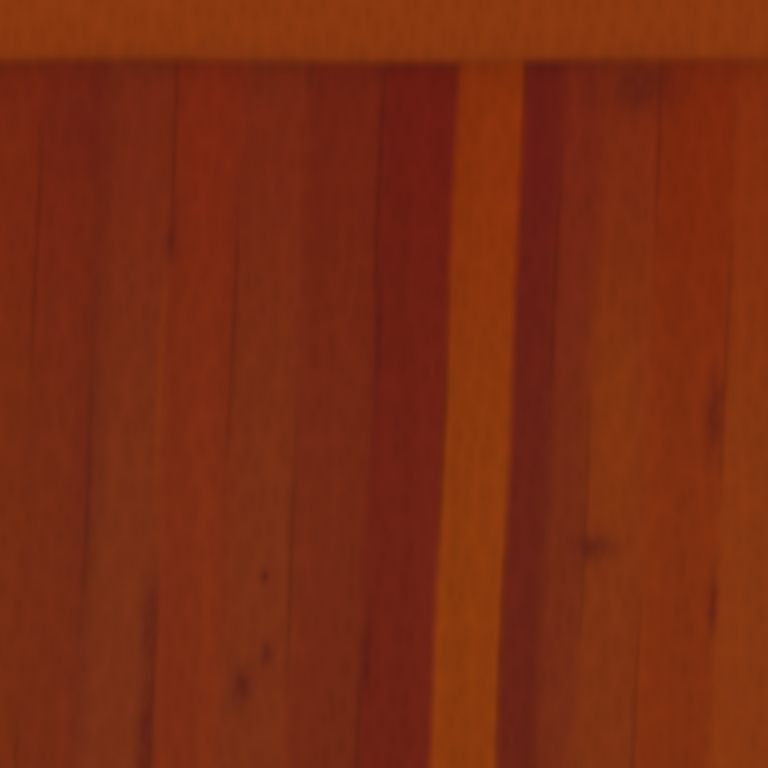
Write a WebGL 2 fragment shader that draws this texture.

```glsl
#version 300 es
precision highp float;

#define RAIL_Y 0.920
#define LEAN 0.041
#define EDGE_SOFT 0.008
#define GRAIN 0.024
#define MOTTLE 0.07
#define SEAM_DARK 0.09
#define STAIN_DARK 0.50
#define RAIL_COLOR vec3(0.545, 0.222, 0.065)
#define STAIN_COLOR vec3(0.32, 0.10, 0.09)
#define AMBER vec3(0.54, 0.22, 0.055)

uniform vec2 u_resolution;
out vec4 fragColor;

const int PLANKS = 13;
const int STAINS = 12;

// Left edge of each plank, measured where it meets the rail
const float plankEdge[PLANKS] = float[](
  -0.10, 0.058, 0.137, 0.232, 0.318, 0.406, 0.501,
  0.597, 0.684, 0.735, 0.786, 0.862, 0.961);

const vec3 plankColor[PLANKS] = vec3[](
  vec3(0.46, 0.168, 0.07), vec3(0.455, 0.163, 0.075), vec3(0.46, 0.178, 0.08),
  vec3(0.48, 0.170, 0.072), vec3(0.465, 0.178, 0.08), vec3(0.44, 0.155, 0.075),
  vec3(0.425, 0.128, 0.075), vec3(0.54, 0.215, 0.05), vec3(0.405, 0.128, 0.082),
  vec3(0.455, 0.165, 0.08), vec3(0.485, 0.188, 0.07), vec3(0.495, 0.178, 0.058),
  vec3(0.52, 0.205, 0.062));

// Stains and cracks: centre in xy, radii in zw
const vec4 stain[STAINS] = vec4[](
  vec4(0.195, 0.185, 0.010, 0.055), vec4(0.189, 0.03, 0.011, 0.12),
  vec4(0.315, 0.108, 0.015, 0.026), vec4(0.348, 0.147, 0.009, 0.016),
  vec4(0.345, 0.249, 0.006, 0.010), vec4(0.477, 0.147, 0.006, 0.050),
  vec4(0.493, 0.564, 0.005, 0.090), vec4(0.775, 0.286, 0.026, 0.018),
  vec4(0.928, 0.212, 0.006, 0.040), vec4(0.835, 0.885, 0.040, 0.030),
  vec4(0.223, 0.690, 0.007, 0.030), vec4(0.930, 0.460, 0.010, 0.050));

vec2 hash2(vec2 p) {
  vec3 q = fract(p.xyx * vec3(0.1031, 0.1030, 0.0973));
  q += dot(q, q.yzx + 33.33);
  return fract((q.xx + q.yz) * q.zy);
}

// Distance to the nearest scattered cell point
float cellular(vec2 p) {
  vec2 cell = floor(p), local = fract(p);
  float nearest = 2.0;
  for (int y = -1; y <= 1; y++)
    for (int x = -1; x <= 1; x++) {
      vec2 offset = vec2(x, y);
      vec2 d = offset + hash2(cell + offset) - local;
      nearest = min(nearest, dot(d, d));
    }
  return sqrt(nearest);
}

// Layered sines stretched along the boards
float grain(vec2 p) {
  float sum = 0.0, amp = 0.5, freq = 47.0;
  for (int i = 0; i < 4; i++) {
    sum += amp * sin(p.x * freq + 1.8 * sin(p.y * (3.0 + float(i)) + p.x * 19.0));
    freq *= 1.9;
    amp *= 0.6;
  }
  return sum;
}

float blob(vec2 p, vec2 centre, vec2 radius) {
  vec2 d = (p - centre) / radius;
  return exp(-dot(d, d));
}

vec3 planks(vec2 p) {
  float drop = RAIL_Y - p.y;
  float across = p.x + LEAN * drop + 0.001 * sin(p.y * 13.0 + p.x * 9.0);
  vec3 color = plankColor[0];
  float seam = 0.0;
  for (int i = 1; i < PLANKS; i++) {
    float d = across - plankEdge[i];
    float contrast = length(plankColor[i] - plankColor[i - 1]);
    float soft = EDGE_SOFT * (contrast > 0.09 ? 1.0 : 1.8);
    color = mix(color, plankColor[i], smoothstep(-soft, soft, d));

    // Seams come and go along their length
    float fade = smoothstep(-0.2, 0.9, sin(p.y * 8.0 + float(i) * 2.4));
    seam += fade * exp(-d * d / 1.6e-5);
  }
  color *= 1.0 - SEAM_DARK * seam;

  // Redder under the rail, browner towards the floor
  color *= mix(vec3(1.01, 1.06, 1.08), vec3(0.99, 0.88, 0.97), smoothstep(0.25, 0.9, p.y));

  // Amber patch, pale seam and purple shade along the boards
  vec2 board = vec2(across, p.y);
  color = mix(color, AMBER, 0.65 * blob(p, vec2(0.802, 0.45), vec2(0.035, 0.17)));
  color = mix(color, AMBER, 0.45 * blob(board, vec2(0.226, 0.50), vec2(0.005, 0.15)));
  color = mix(color, STAIN_COLOR, 0.18 * blob(board, vec2(0.137, 0.4), vec2(0.016, 0.5)));
  color = mix(color, STAIN_COLOR, 0.20 * blob(p, vec2(0.11, 0.83), vec2(0.05, 0.06)));

  // Stains follow the lean, with slightly ragged borders
  float ragged = 0.8 + 0.5 * cellular(p * vec2(90.0, 45.0));
  float dark = 0.0;
  for (int i = 0; i < STAINS; i++) {
    vec2 q = vec2(p.x + LEAN * (stain[i].y - p.y), p.y);
    dark = max(dark, blob(q, stain[i].xy, stain[i].zw));
  }
  color = mix(color, STAIN_COLOR, STAIN_DARK * ragged * dark);

  color *= 1.0 + GRAIN * grain(board);
  return color * (1.0 - 0.12 * exp(-max(drop, 0.0) * 45.0));
}

void main() {
  vec2 p = gl_FragCoord.xy / u_resolution;

  // Rail with a faint shade towards its lower lip
  float lip = RAIL_Y + 0.002 * sin(p.x * 9.0);
  vec3 rail = RAIL_COLOR * (1.0 - 0.10 * exp(-abs(p.y - lip) * 70.0));
  rail *= 1.0 + 0.3 * GRAIN * grain(p.yx);

  vec3 color = mix(planks(p), rail, smoothstep(-0.010, 0.010, p.y - lip));
  color *= 1.0 + MOTTLE * (cellular(p * vec2(60.0, 26.0)) - 0.5);
  fragColor = vec4(color, 1.0);
}
```
